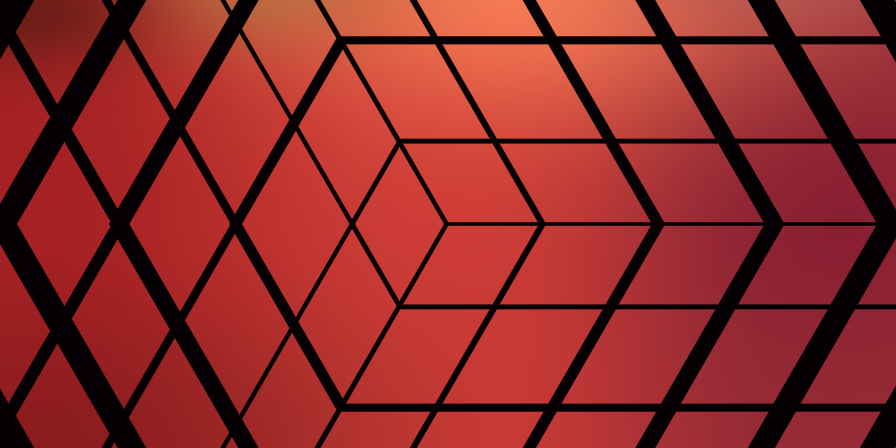
Reproduce this background procedurally as a WebGL 2 fragment shader.

```glsl
#version 300 es
precision highp float;

uniform vec2 u_resolution;
out vec4 fragColor;

// Soft elliptical spot, 1 at its centre
float glow(vec2 p, vec2 center, vec2 radius) {
    vec2 q = (p - center) / radius;
    return exp(-dot(q, q));
}

// Antialiased coverage of a bar at a given distance from its axis
float bar(float dist, float halfWidth) {
    float aa = 0.7 / u_resolution.y;
    return smoothstep(-aa, aa, halfWidth - abs(dist));
}

// Lit red surface behind the lattice
vec3 panes(vec2 p) {
    vec3 col = mix(vec3(0.65, 0.13, 0.14), vec3(0.80, 0.23, 0.21), smoothstep(0.1, 0.95, p.x));
    col = mix(col, vec3(0.59, 0.17, 0.21), smoothstep(1.05, 1.75, p.x));
    col = mix(col, vec3(0.52, 0.11, 0.19), 0.8 * glow(p, vec2(1.87, 0.53), vec2(0.32, 0.3)));
    col *= 1.0 - 0.16 * (1.0 - smoothstep(0.0, 0.5, p.y)) * (1.0 - smoothstep(0.5, 1.3, p.x));
    // Warm light along the top
    col = mix(col, vec3(0.98, 0.50, 0.34), 0.95 * glow(p, vec2(1.18, 1.04), vec2(0.55, 0.3)));
    col = mix(col, vec3(0.72, 0.36, 0.33), 0.7 * glow(p, vec2(1.75, 1.05), vec2(0.35, 0.14)));
    col = mix(col, vec3(0.72, 0.46, 0.26), 0.85 * glow(p, vec2(0.6, 1.05), vec2(0.28, 0.15)));
    return mix(col, vec3(0.38, 0.11, 0.08), 0.8 * glow(p, vec2(0.08, 0.97), vec2(0.24, 0.12)));
}

// Black bars: diamonds left of the central chevron, slanted rows right of it
float lattice(vec2 p) {
    const float SLANT = 0.57735;
    const float PERP = 0.866;
    float v = abs(p.y - 0.5);
    float fold = p.x + SLANT * v;
    float spread = p.x - SLANT * v;
    float border = (fold - 0.997) * PERP;
    float left = 0.0;
    float right = 0.0;

    for (int i = 0; i < 5; i++) {
        float k = float(i);
        float node = 0.786 - 0.26 * k;
        left = max(left, bar((spread - node) * PERP, 0.0055 + 0.0065 * k + 0.0003 * k * k));
        left = max(left, bar((fold - node) * PERP, 0.005 + 0.0045 * k));
        right = max(right, bar((fold - 1.211 - 0.259 * k) * PERP, 0.007 + 0.0055 * k + 0.0003 * k * k));
    }

    // Horizontal bars thicken away from the middle
    right = max(right, bar(v, 0.004));
    right = max(right, bar(v - 0.185, 0.0055));
    right = max(right, bar(v - 0.410, 0.009));

    return max(border < 0.0 ? left : right, bar(border, 0.005 + 0.002 * v));
}

void main() {
    vec2 p = gl_FragCoord.xy / u_resolution.y;
    vec3 col = mix(panes(p), vec3(0.02, 0.0, 0.01), lattice(p));
    fragColor = vec4(col, 1.0);
}
```
